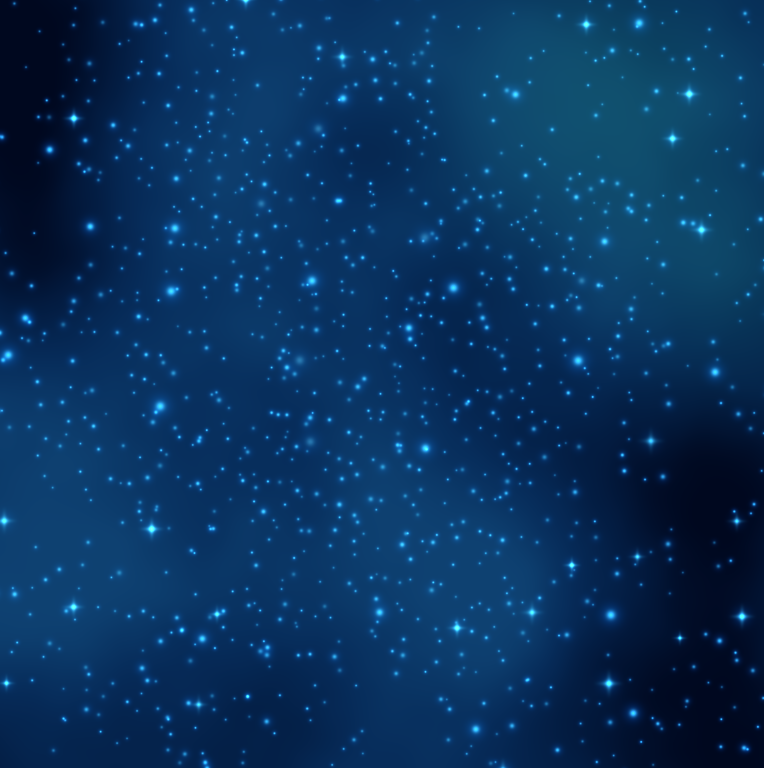
Reproduce this texture procedurally as a Shadertoy shader.

```glsl
// Deep blue night sky: soft nebula clouds under a scatter of glowing stars.
// Clouds are broad Gaussian lobes roughened by value noise; stars come from
// jittered grids as fine dust, round glows and four-pointed sparkles.

const vec3 ABYSS = vec3(0.000, 0.030, 0.120);
const vec3 DEEP  = vec3(0.010, 0.100, 0.240);
const vec3 MID   = vec3(0.025, 0.170, 0.350);
const vec3 HAZE  = vec3(0.055, 0.255, 0.445);
const vec3 TEAL_TINT = vec3(0.010, 0.065, -0.005);
const vec3 STAR_HALO = vec3(0.010, 0.330, 0.850);
const vec3 STAR_CORE = vec3(0.220, 0.720, 0.950);
const vec3 SOFT_CORE = vec3(0.220, 0.500, 0.600);

const float BASE_TONE = 0.59;
const float NOISE_SCALE = 3.4;
const float NOISE_AMOUNT = 0.75;
const float DUST_CELLS = 35.0;
const float SMALL_CELLS = 27.0;
const float GLOW_CELLS = 9.0;
const float SPARKLE_CELLS = 9.0;
const float SPARKLE_ARM = 0.021;
const float SPARKLE_WIDTH = 0.0026;

// Cloud lobes: centre, radius, change of tone
const vec4 CLOUDS[11] = vec4[11](
    vec4(0.28, 0.60, 0.17, 0.34), vec4(0.52, 0.33, 0.18, 0.26),
    vec4(0.16, 0.27, 0.17, 0.22), vec4(0.80, 0.87, 0.16, 0.32),
    vec4(0.68, 0.22, 0.12, 0.20), vec4(0.03, 0.68, 0.13, -0.50),
    vec4(0.48, 0.81, 0.09, -0.28), vec4(0.97, 0.05, 0.22, -0.55),
    vec4(0.97, 0.40, 0.16, -0.38), vec4(0.68, 0.45, 0.13, -0.22),
    vec4(0.02, 0.95, 0.15, -0.45));

vec3 hash3(vec2 cell, float seed) {
    vec3 q = fract(vec3(cell.xyx + seed * 17.0) * vec3(0.1031, 0.1030, 0.0973));
    q += dot(q, q.yxz + 33.33);
    return fract((q.xxy + q.yzz) * q.zyx);
}

float valueNoise(vec2 p) {
    vec2 i = floor(p), f = fract(p);
    f = f * f * f * (f * (f * 6.0 - 15.0) + 10.0);
    vec2 e = vec2(0.0, 1.0);
    return mix(mix(hash3(i, 9.0).x, hash3(i + e.yx, 9.0).x, f.x),
               mix(hash3(i + e.xy, 9.0).x, hash3(i + e.yy, 9.0).x, f.x), f.y);
}

float fbm(vec2 p) {
    float sum = 0.0, amp = 0.56;
    for (int i = 0; i < 4; i++) {
        sum += amp * valueNoise(p);
        p = mat2(1.6, 1.2, -1.2, 1.6) * p + 5.3;
        amp *= 0.4;
    }
    return sum / 0.91;
}

float gauss(vec2 d, float radius) {
    return exp(-dot(d, d) / (radius * radius));
}

vec3 nebula(vec2 p) {
    float tone = BASE_TONE + NOISE_AMOUNT * (fbm(p * NOISE_SCALE + 20.0) - 0.5);
    for (int i = 0; i < 11; i++)
        tone += CLOUDS[i].w * gauss(p - CLOUDS[i].xy, CLOUDS[i].z);
    vec3 col = mix(ABYSS, DEEP, smoothstep(0.0, 0.35, tone));
    col = mix(col, MID, smoothstep(0.25, 0.65, tone));
    col = mix(col, HAZE, smoothstep(0.55, 0.95, tone));
    float teal = gauss(p - vec2(0.80, 0.87), 0.20)
               + 0.6 * gauss(p - vec2(0.96, 0.64), 0.13);
    return col + TEAL_TINT * teal;
}

vec3 roundStar(vec2 d, float radius, vec3 core) {
    radius = max(radius, 0.75 / iResolution.y);
    return core * gauss(d, radius) + 0.38 * STAR_HALO * gauss(d, radius * 2.5);
}

vec3 sparkle(vec2 d) {
    vec2 a = abs(d);
    vec2 taper = max(1.0 - a / SPARKLE_ARM, 0.0);
    vec2 across = exp(-a.yx * a.yx / (SPARKLE_WIDTH * SPARKLE_WIDTH));
    float arms = dot(taper * taper, across);
    return roundStar(d, 0.0045, STAR_CORE) + 0.65 * STAR_CORE * arms;
}

// Kinds: 0 fine dust and small stars, 1 round glows, 2 sparkles
vec3 starLayer(vec2 p, float cells, float seed, int kind) {
    vec3 light = vec3(0.0);
    vec2 home = floor(p * cells);
    for (int y = -1; y <= 1; y++)
    for (int x = -1; x <= 1; x++) {
        vec2 cell = home + vec2(x, y);
        vec3 place = hash3(cell, seed), look = hash3(cell, seed + 3.0);
        vec2 pos = (cell + place.xy) / cells;
        float rim = smoothstep(0.22, 0.52, length(pos - vec2(0.47, 0.52)));
        float chance = mix(0.68, 0.34, rim) + 0.7 * (valueNoise(pos * 11.0) - 0.5);
        if (kind == 1) chance = mix(0.62, 0.25, rim);
        if (kind == 2) chance = 0.48 * rim;
        if (place.z > chance) continue;
        vec2 d = p - pos;
        if (kind == 0) {
            float radius = mix(0.0013, 0.0031, look.x * look.x);
            light += mix(0.35, 1.0, look.y) * roundStar(d, radius, STAR_CORE);
        } else if (kind == 1) {
            bool isSoft = look.z < 0.45;
            float radius = mix(0.0038, 0.0056, look.x);
            light += (isSoft ? 0.55 : 1.05)
                   * roundStar(d, radius, isSoft ? SOFT_CORE : STAR_CORE);
        } else {
            light += mix(0.45, 1.1, look.y) * sparkle(d / mix(0.6, 1.1, look.x));
        }
    }
    return light;
}

void mainImage(out vec4 fragColor, in vec2 fragCoord) {
    vec2 p = fragCoord / iResolution.y;
    vec3 sky = nebula(p);
    vec3 light = starLayer(p, DUST_CELLS, 1.0, 0)
               + starLayer(p, SMALL_CELLS, 2.0, 0)
               + starLayer(p, GLOW_CELLS, 5.0, 1)
               + starLayer(p, SPARKLE_CELLS, 7.0, 2);
    // Screen blend keeps overlapping glows from clipping
    vec3 col = 1.0 - (1.0 - sky) * (1.0 - min(light, 1.0));
    fragColor = vec4(clamp(col, 0.0, 1.0), 1.0);
}
```
